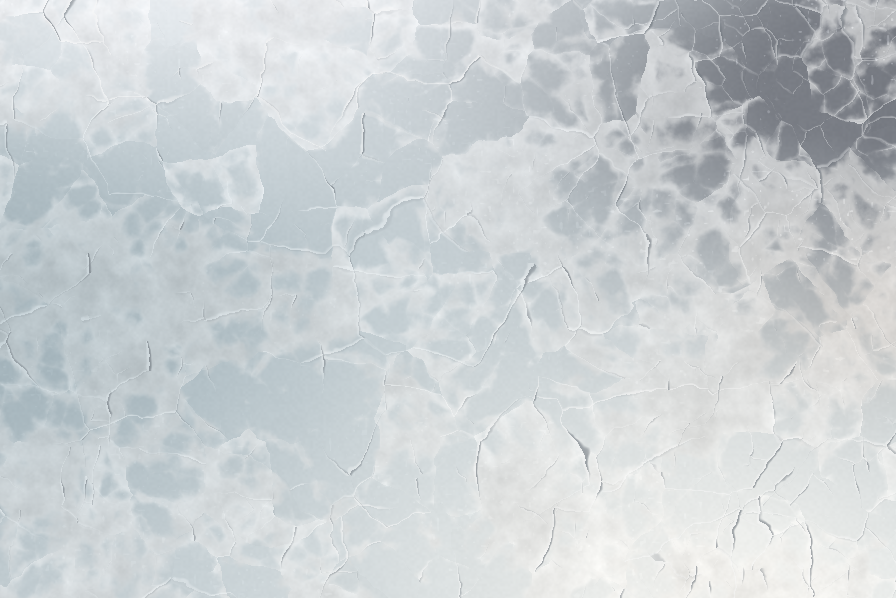
Give the GLSL for this texture, as a Shadertoy shader.

```glsl
// Frosted, cracked ice on a window pane with cold, warm and dark light behind it.

struct Cell { float edge; vec2 toward; float seam; float id; };

float hash(vec2 p) {
    return fract(sin(dot(p, vec2(127.1, 311.7))) * 43758.5453);
}

vec2 hash2(vec2 p) {
    return vec2(hash(p), hash(p + 17.3));
}

float noise(vec2 p) {
    vec2 i = floor(p), f = fract(p);
    f = f * f * (3.0 - 2.0 * f);
    return mix(mix(hash(i), hash(i + vec2(1, 0)), f.x),
               mix(hash(i + vec2(0, 1)), hash(i + vec2(1, 1)), f.x), f.y);
}

float fbm(vec2 p) {
    float sum = 0.0, gain = 0.52;
    for (int i = 0; i < 5; i++) {
        sum += gain * noise(p);
        p = mat2(1.6, 1.2, -1.2, 1.6) * p + 9.2;
        gain *= 0.5;
    }
    return sum;
}

// Soft elliptical pool of light
float pool(vec2 p, vec2 centre, vec2 radius) {
    vec2 d = (p - centre) / radius;
    return exp(-dot(d, d));
}

// Voronoi cell with border distance, border direction and a shared seam number
Cell voronoi(vec2 p) {
    vec2 base = floor(p), f = p - base, nearCell = vec2(0), nearDir = vec2(0);
    float best = 9.0;
    for (int y = -1; y <= 1; y++)
    for (int x = -1; x <= 1; x++) {
        vec2 g = vec2(x, y), r = g + hash2(base + g) - f;
        float d = dot(r, r);
        if (d < best) { best = d; nearCell = g; nearDir = r; }
    }
    Cell c = Cell(9.0, vec2(1, 0), 0.0, hash(base + nearCell + 3.7));
    for (int y = -2; y <= 2; y++)
    for (int x = -2; x <= 2; x++) {
        vec2 g = nearCell + vec2(x, y), r = g + hash2(base + g) - f;
        vec2 gap = r - nearDir;
        if (dot(gap, gap) < 1e-4) continue;
        vec2 n = normalize(gap);
        float d = dot(0.5 * (r + nearDir), n);
        if (d < c.edge) {
            c.edge = d;
            c.toward = n;
            c.seam = hash(2.0 * base + nearCell + g + 5.1);
        }
    }
    return c;
}

// Lit rim (x) and shaded rim (y) of the broken seams around a cell
vec2 crack(Cell c, vec2 p, float scale, float width, float keep, float px) {
    float d = c.edge / scale;
    float broken = 0.5 * c.seam + 0.6 * noise(p * scale * 1.3 + 31.0);
    float strength = smoothstep(1.0 - keep, 1.3 - keep, broken);
    float swell = noise(p * scale * 2.5 + 7.0);
    float w = width * (0.2 + 1.2 * swell * swell) * strength;
    float side = dot(c.toward, vec2(0.85, -0.53));
    float lit = smoothstep(-0.5, 0.4, side);
    float steep = smoothstep(0.45, 0.95, abs(c.toward.x));
    float rim = 1.0 - smoothstep(w * 0.5, w * 1.3 + px, d);
    float shade = 1.0 - smoothstep(w * 0.3, w * 0.9 + px, d);
    float bite = (0.2 + 0.8 * steep) * smoothstep(0.25, 0.75, swell);
    return strength * vec2(rim * lit, shade * (1.0 - lit) * bite);
}

void mainImage(out vec4 fragColor, in vec2 fragCoord) {
    float px = 1.0 / iResolution.y;
    vec2 p = fragCoord * px;
    p.x *= 1.5 * iResolution.y / iResolution.x;

    // Light behind the ice
    vec2 drift = p + 0.12 * (vec2(fbm(p * 3.0), fbm(p * 3.0 + 40.0)) - 0.5);
    float dark = pool(drift, vec2(1.46, 0.85), vec2(0.44, 0.27));
    float blue = pool(drift, vec2(-0.04, 0.46), vec2(0.55, 0.29));
    float warm = pool(drift, vec2(1.2, 0.0), vec2(0.62, 0.42));
    float white = pool(drift, vec2(0.36, 1.08), vec2(0.75, 0.36));
    vec3 frost = vec3(0.84, 0.86, 0.87);
    frost = mix(frost, vec3(0.955, 0.96, 0.97), white);
    frost = mix(frost, vec3(0.75, 0.795, 0.815), blue);
    frost = mix(frost, vec3(0.965, 0.96, 0.945), warm);
    frost = mix(frost, vec3(0.89, 0.865, 0.84), 0.7 * pool(drift, vec2(1.5, 0.5), vec2(0.25, 0.15)));
    frost = mix(frost, vec3(0.75, 0.755, 0.765), 0.9 * dark);
    vec3 pane = mix(frost * vec3(0.91, 0.935, 0.945), vec3(0.63, 0.695, 0.725), 0.8 * blue);
    pane = mix(pane, frost, max(0.7 * warm, 0.55 * white));
    pane = mix(pane, vec3(0.47, 0.485, 0.515), min(1.0, 1.2 * dark));

    // Broken plates at three sizes
    vec2 jag = vec2(fbm(p * 9.0 + 3.0), fbm(p * 9.0 + 60.0)) - 0.5;
    vec2 q = p + 0.07 * jag;
    Cell large = voronoi(q * 6.5);
    Cell middle = voronoi(q * 11.0 + 20.0);
    Cell small = voronoi(q * 20.0 + 50.0);

    // Clear windows inside the plates, rough frost between them
    float cloud = fbm(p * 6.0 + 11.0);
    float rough = fbm(p * 34.0);
    float open = 0.62 * cloud + 0.2 * middle.id + 0.1 * large.id
               + 0.4 * min(middle.edge, 0.3) + 0.3 * min(small.edge, 0.25)
               + 0.26 * (rough - 0.5);
    float clear = smoothstep(0.5, 0.66, open + 0.07 * dark);
    vec3 col = mix(frost, pane, clear);
    col += (1.0 - clear) * (0.13 * (rough - 0.5) + 0.14 * (cloud - 0.5));
    col += 0.02 * (large.id - 0.5);

    // Cracks: pale rims and thin shadows
    float dense = max(dark, 0.8 * pool(p, vec2(1.4, 0.1), vec2(0.35, 0.25)));
    vec2 lines = 0.9 * crack(large, p, 6.5, 0.0042, 0.5, px);
    lines = max(lines, 0.85 * crack(middle, p + 4.0, 11.0, 0.0036, 0.45 + 0.25 * dense, px));
    lines = max(lines, 0.75 * crack(small, p + 8.0, 20.0, 0.0028, 0.27 + 0.42 * dense, px));
    col = mix(col, min(frost + 0.09, vec3(0.97)), 0.62 * lines.x);
    col = mix(col, vec3(0.42, 0.45, 0.48), 0.68 * lines.y);

    // Crystal specks and fine grain
    float speck = smoothstep(0.83, 0.95, noise(p * 150.0)) * smoothstep(0.4, 0.6, fbm(p * 8.0 + 70.0));
    col += speck * (0.02 + 0.12 * dark);
    col += 0.016 * (noise(p * 230.0) - 0.5);
    fragColor = vec4(clamp(col, 0.0, 1.0), 1.0);
}
```
